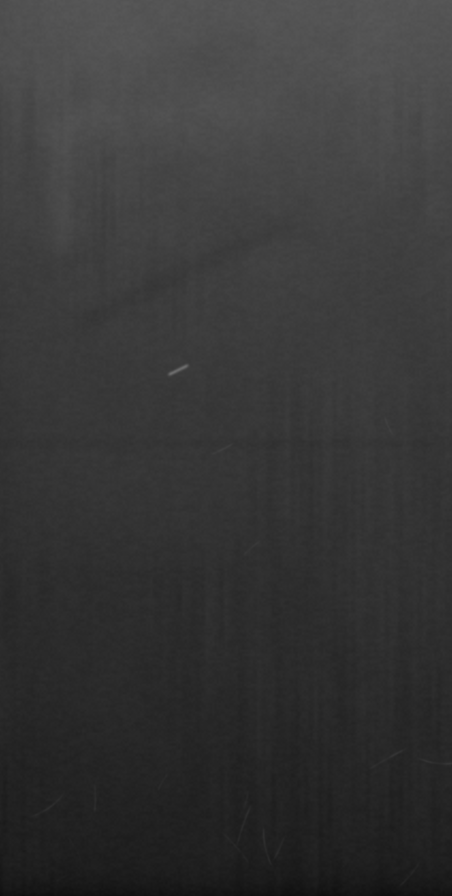
Reproduce this texture procedurally as a WebGL 1 fragment shader.

```glsl
precision highp float;
// Worn blackboard: a dark grey vertical gradient with cloudy chalk dust,
// faint vertical wipe streaks, shadowy creases, fine grain and thin scratches.
// Layers of value noise are summed, then strokes are added by a loop.

uniform vec2 u_resolution;

const vec3 BOARD_TINT = vec3(1.0, 1.0, 1.002);
const int SCRATCH_COUNT = 16;

float hash(vec2 p) {
  vec3 q = fract(vec3(p.xyx) * 0.1031);
  q += dot(q, q.yzx + 33.33);
  return fract((q.x + q.y) * q.z);
}

float noise(vec2 p) {
  vec2 cell = floor(p);
  vec2 f = fract(p);
  f = f * f * (3.0 - 2.0 * f);
  float low = mix(hash(cell), hash(cell + vec2(1.0, 0.0)), f.x);
  float high = mix(hash(cell + vec2(0.0, 1.0)), hash(cell + vec2(1.0)), f.x);
  return mix(low, high, f.y);
}

// Layered noise, centred on zero
float clouds(vec2 p) {
  float sum = 0.0;
  float weight = 0.5;
  for (int i = 0; i < 5; i++) {
    sum += weight * (noise(p) - 0.5);
    p = p * 2.03 + vec2(17.3, 9.1);
    weight *= 0.55;
  }
  return sum;
}

// Soft-ended stroke through center, bent by curve
float stroke(vec2 p, vec2 center, float angle, float halfLength, float width, float curve) {
  vec2 axis = vec2(cos(angle), sin(angle));
  vec2 d = p - center;
  float along = dot(d, axis);
  float across = dot(d, vec2(-axis.y, axis.x)) - curve * along * along;
  float ends = 1.0 - smoothstep(0.6, 1.0, abs(along) / halfLength);
  return ends * exp(-across * across / (width * width));
}

// Light falling from the top, with a dark bottom edge
float boardLight(vec2 p) {
  float y = p.y;
  float light = 0.118 + 0.16 * y;
  light += 0.035 * smoothstep(0.72, 1.0, y);
  light += 0.012 * smoothstep(0.05, 0.4, y);
  light -= 0.05 * exp(-y * 55.0);
  light -= 0.014 * exp(-p.x * 22.0);
  return light + 0.008 * smoothstep(0.15, 0.45, p.x) * smoothstep(0.3, 0.9, y);
}

// Vertical wipe marks, gathered in patches
float wipeStreaks(vec2 p) {
  float fine = noise(vec2(p.x * 190.0, p.y * 9.0)) - 0.5;
  float broad = noise(vec2(p.x * 60.0 + 31.0, p.y * 4.0)) - 0.5;
  float patches = smoothstep(0.35, 0.8, noise(p * vec2(9.0, 6.0) + 5.0));
  return (0.016 * fine + 0.012 * broad) * (0.25 + patches);
}

float fineGrain(vec2 p) {
  float weave = noise(p * vec2(150.0, 260.0) + 40.0) - 0.5;
  return 0.014 * (noise(p * 420.0) - 0.5) + 0.014 * weave;
}

// Thin pale scratches, mostly near the bottom
float scratches(vec2 p, float aspect) {
  float sum = 0.0;
  for (int i = 0; i < SCRATCH_COUNT; i++) {
    float id = float(i) + 1.0;
    float height = hash(vec2(id, 3.7));
    vec2 center = vec2(hash(vec2(id, 8.2)) * aspect, 0.02 + 0.55 * height * height);
    float angle = 3.14159 * hash(vec2(id, 14.9));
    float halfLength = mix(0.008, 0.035, hash(vec2(id, 21.4)));
    float curve = 16.0 * (hash(vec2(id, 27.1)) - 0.5);
    float strength = mix(0.015, 0.055, hash(vec2(id, 35.6)));
    float broken = 0.4 + 0.6 * noise(p * 130.0 + id);
    sum += strength * broken * stroke(p, center, angle, halfLength, 0.0014, curve);
  }
  return sum;
}

void main() {
  vec2 p = gl_FragCoord.xy / u_resolution.y;
  float aspect = u_resolution.x / u_resolution.y;

  float value = boardLight(p);
  value += 0.026 * clouds(p * vec2(7.0, 9.0) + 2.0);
  value += 0.035 * clouds(p * 16.0 + 60.0) * smoothstep(0.45, 0.95, p.y);
  value += wipeStreaks(p) + fineGrain(p);

  // Dusty smudges and shadowy creases
  float dust = 0.6 + 0.8 * noise(p * vec2(70.0, 40.0));
  value += 0.026 * dust * stroke(p, vec2(0.07, 0.79), 1.55, 0.09, 0.016, 0.0);
  value += 0.016 * dust * stroke(p, vec2(0.18, 0.87), 0.1, 0.16, 0.035, 0.0);
  value -= 0.017 * stroke(p, vec2(0.195, 0.69), 0.46, 0.17, 0.013, 0.0);
  value -= 0.010 * stroke(p, vec2(0.25, 0.505), 0.0, 0.36, 0.006, 0.0);

  // Scratches and one bright chalk dash
  value += scratches(p, aspect);
  value += 0.19 * stroke(p, vec2(0.199, 0.587), 0.46, 0.015, 0.0021, 0.0);

  gl_FragColor = vec4(clamp(value, 0.0, 1.0) * BOARD_TINT, 1.0);
}
```
